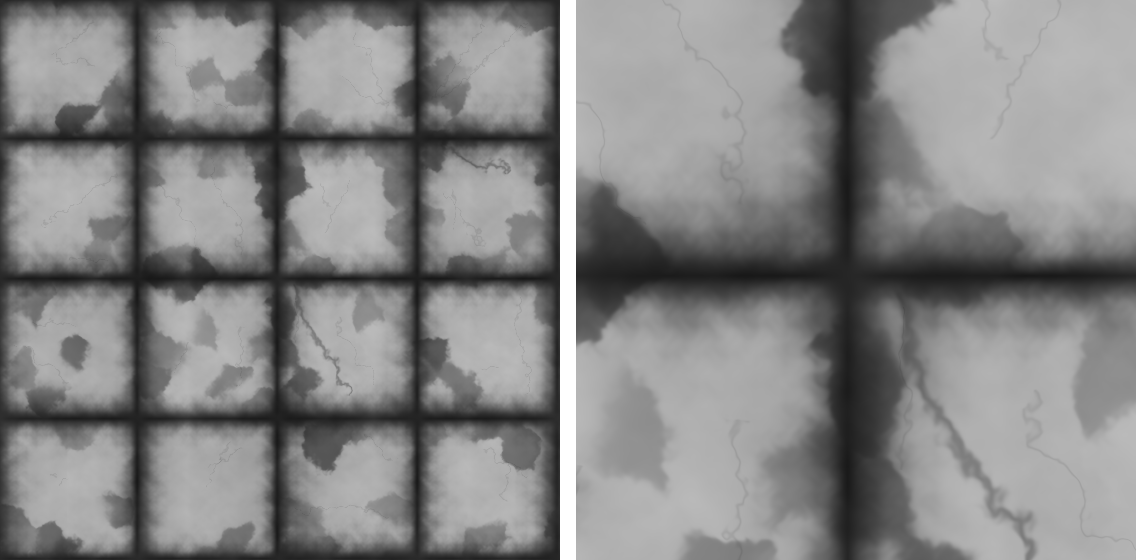
Left: the whole. Right: its middle third, enlarged.
Reproduce this texture map procedurally as a WebGL 1 fragment shader.

```glsl
precision highp float;
// Worn grey square tiles with soft dark joints, chipped stains and faint cracks.

uniform vec2 u_resolution;

const float TAU = 6.2831853;
const float TILES = 4.0;                     // repeats across and down
const vec2 GRID_SHIFT = vec2(0.02, -0.01);   // in tiles
const float JOINT_WIDTH = 0.097;             // soft falloff, in tiles
const float JOINT_CURVE = 1.3;
const float JOINT_RAGGED = 0.45;
const float JOINT_TONE = 0.135;
const float FACE_TONE = 0.69;
const float TILE_VARIATION = 0.05;
const float CLOUD_DEPTH = 0.035;
const float CHIPS = 5.0;                     // stain cells per tile side
const float CHIP_SOFTNESS = 13.0;            // higher is crisper
const float CHIP_DEPTH = 0.55;
const float CHIP_CHANCE_EDGE = 0.36;
const float CHIP_CHANCE_FACE = 0.035;
const float CRACK_CHANCE = 0.2;
const float CRACK_WIDTH = 0.028;
const float CRACK_DEPTH = 0.2;
const float SCRATCH_WIDTH = 0.007;
const float SCRATCH_DEPTH = 0.055;

float hash(vec2 p) {
  return fract(sin(dot(p, vec2(127.1, 311.7))) * 43758.55);
}

vec2 hash2(vec2 p) {
  return vec2(hash(p), hash(p + 37.3));
}

// Layered, bent sines that wrap over the canvas for whole frequencies
float waves(vec2 uv, float freq) {
  float sum = 0.0;
  float amp = 0.5;
  for (int i = 0; i < 4; i++) {
    float k = float(i) * 2.3;
    vec2 a = TAU * freq * uv + k;
    sum += amp * sin(a.x + 1.7 * sin(a.y + k)) * sin(a.y + 1.3 * sin(a.x - k));
    freq *= 2.0;
    amp *= 0.6;
  }
  return sum;
}

// Smooth cellular noise: x is stain strength, y is a random cell tone
vec2 chips(vec2 grid) {
  vec2 q = grid * CHIPS;
  vec2 base = floor(q);
  vec2 sum = vec2(0.0);
  float total = 0.0;
  for (int j = -1; j <= 1; j++) {
    for (int i = -1; i <= 1; i++) {
      vec2 cell = base + vec2(float(i), float(j));
      vec2 id = mod(cell, CHIPS * TILES);
      vec2 seed = cell + hash2(id + 5.7);
      vec2 inTile = fract(seed / CHIPS);
      vec2 edge = min(inTile, 1.0 - inTile);
      float chance = mix(CHIP_CHANCE_EDGE, CHIP_CHANCE_FACE,
                         smoothstep(0.08, 0.3, min(edge.x, edge.y)));
      float tone = hash(id + 71.9);
      float stain = step(hash(id + 13.1), chance) * mix(0.35, 1.0, tone * tone);
      vec2 away = q - seed;
      float weight = exp(-CHIP_SOFTNESS * dot(away, away));
      sum += weight * vec2(stain, tone);
      total += weight;
    }
  }
  return sum / max(total, 1e-7);
}

// Soft stroke that thins out toward its far end
float stroke(vec2 p, vec2 a, vec2 b, float width) {
  vec2 ab = b - a;
  float t = clamp(dot(p - a, ab) / max(dot(ab, ab), 1e-4), 0.0, 1.0);
  float d = length(p - a - ab * t) / (width * (1.0 - 0.6 * t));
  return exp(-d * d);
}

// One possible broad crack and two hairline scratches per tile
float cracks(vec2 f, vec2 id, vec2 bend) {
  float dark = 0.0;
  for (int i = 0; i < 3; i++) {
    vec2 key = id + float(i) * 9.7;
    vec2 a = 0.1 + 0.8 * hash2(key + 3.1);
    vec2 b = 0.1 + 0.8 * hash2(key + 21.4);
    if (i == 0) {
      a.y = 0.93;
      float present = step(hash(id + 51.2), CRACK_CHANCE);
      dark += present * CRACK_DEPTH * stroke(f + bend, a, b, CRACK_WIDTH);
    } else {
      dark += SCRATCH_DEPTH * stroke(f + bend, a, b, SCRATCH_WIDTH);
    }
  }
  return dark;
}

void main() {
  vec2 uv = gl_FragCoord.xy / u_resolution;
  vec2 grid = uv * TILES + GRID_SHIFT;
  vec2 id = mod(floor(grid), TILES);
  vec2 f = fract(grid);

  float broad = waves(uv, 3.0);
  vec2 ragged = vec2(waves(uv + 0.31, 7.0), waves(uv.yx + 0.17, 7.0));

  // Joints: each side of each tile has its own ragged falloff
  vec2 side = step(0.5, f);
  vec2 sideWidth = mix(vec2(0.72), vec2(1.28),
      vec2(hash(id + side.x * 17.3 + 2.0), hash(id + side.y * 29.9 + 8.0)));
  vec2 falloff = JOINT_WIDTH * sideWidth * (1.0 + JOINT_RAGGED * ragged);
  vec2 edge = min(f, 1.0 - f);
  vec2 rise = 1.0 - exp(-pow(edge / falloff, vec2(JOINT_CURVE)));
  float face = rise.x * rise.y;

  // Face: tile tone, clouds, chips and cracks
  vec2 chip = chips(grid + 0.045 * ragged);
  float tone = FACE_TONE + TILE_VARIATION * (hash(id + 61.0) - 0.5);
  tone += CLOUD_DEPTH * (broad + 0.5 * ragged.x) + 0.02 * (chip.y - 0.5);
  tone -= cracks(f, id, 0.06 * ragged.yx);
  tone *= 1.0 - CHIP_DEPTH * chip.x;

  float joint = JOINT_TONE + 0.05 * broad;
  gl_FragColor = vec4(vec3(mix(joint, tone, face)), 1.0);
}
```
